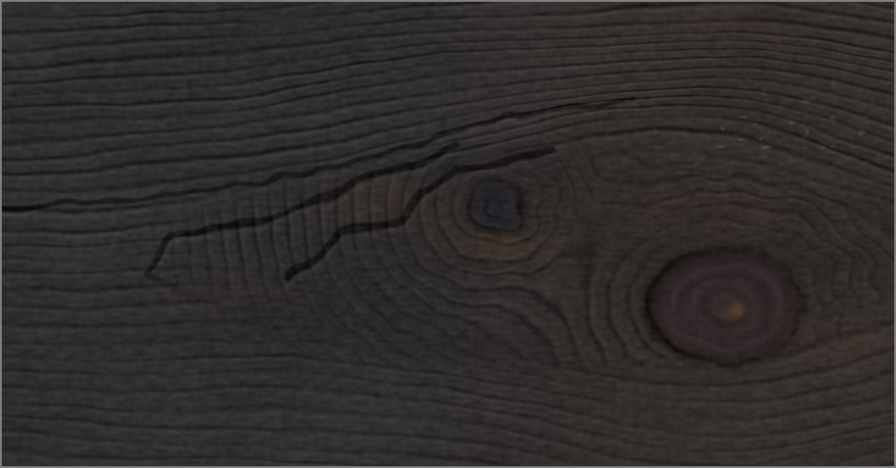
Write a Shadertoy shader that draws this texture.

```glsl
vec2 hashGradient(vec2 cell) {
    float a = 6.2832 * fract(sin(dot(cell, vec2(127.1, 311.7))) * 43758.55);
    return vec2(cos(a), sin(a));
}

float gradientNoise(vec2 p) {
    vec2 i = floor(p), f = fract(p);
    vec2 u = f * f * f * (f * (f * 6.0 - 15.0) + 10.0);
    vec2 e = vec2(0.0, 1.0);
    float low = mix(dot(hashGradient(i), f),
                    dot(hashGradient(i + e.yx), f - e.yx), u.x);
    float high = mix(dot(hashGradient(i + e), f - e),
                     dot(hashGradient(i + 1.0), f - 1.0), u.x);
    return 1.4 * mix(low, high, u.y);
}

float smoothMin(float a, float b, float k) {
    float h = max(k - abs(a - b), 0.0) / k;
    return min(a, b) - 0.25 * h * h * k;
}

float blob(vec2 p, vec2 center, vec2 radius) {
    vec2 q = (p - center) / radius;
    return exp(-dot(q, q));
}

// Dark groove with a lit lip just beneath it
float grooveShade(float phase) {
    float groove = pow(0.5 + 0.5 * cos(6.2832 * phase), 5.0);
    float lip = pow(0.5 + 0.5 * cos(6.2832 * (phase + 0.24)), 4.0);
    return 0.5 * lip - groove;
}

float crackDistance(vec2 p, vec2 path[7]) {
    float d = 1e3;
    for (int i = 0; i < 6; i++) {
        vec2 a = p - path[i], b = path[i + 1] - path[i];
        d = min(d, length(a - b * clamp(dot(a, b) / dot(b, b), 0.0, 1.0)));
    }
    return d;
}

float crackShade(vec2 p, vec2 path[7], float width) {
    float dark = 1.0 - smoothstep(0.3 * width, width, crackDistance(p, path));
    float lit = 1.0 - smoothstep(0.0, 1.3 * width, crackDistance(p + vec2(-0.003, 0.013), path));
    return 0.3 * lit * (1.0 - dark) - dark;
}

void mainImage(out vec4 fragColor, in vec2 fragCoord) {
    vec2 p = fragCoord / iResolution.y;
    float aspect = iResolution.x / iResolution.y;
    vec2 knot = vec2(1.555, 0.345), smallKnot = vec2(1.06, 0.555);

    float broad = gradientNoise(p * vec2(2.2, 5.0));
    float mid = gradientNoise(p * vec2(9.0, 17.0) + 7.0);
    float fiber = gradientNoise(p * vec2(28.0, 105.0));
    float grit = gradientNoise(p * 85.0 + 31.0);
    float pores = gradientNoise(p * vec2(45.0, 60.0) + 13.0);
    vec2 warped = p + 0.011 * vec2(mid, gradientNoise(p * 15.0 + 3.0));

    // Long grain arching above and sagging below the eye
    float side = p.x - 1.45;
    float arch = exp(-pow(side / (side < 0.0 ? 0.72 : 0.58), 2.0));
    float sag = exp(-pow((p.x - 1.5) / 0.5, 2.0));
    float bend = mix(-0.13 * sag, arch * mix(0.23, 0.09, smoothstep(0.72, 1.0, p.y)),
                     smoothstep(0.22, 0.6, p.y));
    float grain = p.y - bend + 0.018 * broad + 0.005 * mid;
    float grainPhase = grain * 29.0 + 0.5 * gradientNoise(vec2(p.x * 1.3, grain * 9.0));
    float lineStrength = 0.75 + 0.7 * gradientNoise(vec2(p.x * 2.5, grainPhase * 0.8));
    lineStrength *= mix(0.6, 1.0, smoothstep(0.3, 0.6, p.y));
    float longGrain = grooveShade(grainPhase) * lineStrength;

    // Rings wrapping both knots inside the eye
    vec2 toKnot = warped - knot;
    toKnot.x *= toKnot.x < 0.0 ? 0.7 : 0.76;
    float knotDistance = length(toKnot) - 0.12;
    float smallDistance = length((warped - smallKnot) * vec2(0.9, 1.0)) - 0.055;
    float rings = smoothMin(knotDistance, smallDistance, 0.13) + 0.012 * broad;
    float ringGrain = grooveShade(rings * 31.0 + 0.35 * mid) * (0.42 + 0.5 * broad);
    float eye = 1.0 - smoothstep(0.72, 1.12, length((p - vec2(1.17, 0.44)) / vec2(0.87, 0.25)));

    float shade = mix(longGrain, ringGrain, eye) * 0.068;
    shade += 0.022 * fiber + 0.017 * grit + 0.014 * pores + 0.013 * broad + 0.009 * mid;

    // Base tint, cool on the left and warm around the knots
    vec3 color = mix(vec3(0.182, 0.180, 0.183), vec3(0.198, 0.181, 0.173),
                     smoothstep(0.2, 1.7, p.x));
    float warmth = blob(p, vec2(1.10, 0.47), vec2(0.13, 0.04))
                 + 0.7 * blob(p, vec2(0.82, 0.56), vec2(0.16, 0.05))
                 + 0.6 * blob(p, vec2(1.50, 0.55), vec2(0.28, 0.06))
                 + 0.6 * blob(p, vec2(1.78, 0.27), vec2(0.16, 0.07))
                 + 0.5 * blob(p, vec2(0.46, 0.37), vec2(0.18, 0.04))
                 + 0.4 * blob(p, vec2(1.58, 0.94), vec2(0.25, 0.07));
    color += vec3(0.055, 0.020, 0.003) * warmth * (0.8 + 0.5 * mid);
    color -= 0.016 * eye;

    // Large knot: brown heart, dark rim and faint vertical checks
    float inKnot = 1.0 - smoothstep(-0.012, 0.008, knotDistance);
    float checks = gradientNoise(p * vec2(70.0, 9.0));
    color = mix(color, vec3(0.190, 0.158, 0.158) + 0.012 * checks, inKnot);
    shade *= 1.0 - 0.55 * inKnot;
    shade += 0.012 * inKnot * cos(knotDistance * 190.0);
    float rim = exp(-pow(knotDistance / 0.010, 2.0));
    color -= rim * mix(0.045, 0.085, smoothstep(0.05, -0.1, toKnot.x));
    color += vec3(0.13, 0.075, 0.03) * blob(p, vec2(1.572, 0.337), vec2(0.024, 0.016));

    // Small knot: cool dark core
    float inSmall = 1.0 - smoothstep(-0.03, 0.015, smallDistance);
    color = mix(color, vec3(0.130, 0.128, 0.148), 0.8 * inSmall);
    color -= 0.045 * exp(-pow(smallDistance / 0.012, 2.0)) * (0.7 + mid);

    // Ragged cracks left of the knots
    vec2 outerCrack[7] = vec2[7](vec2(0.58, 0.335), vec2(0.40, 0.36), vec2(0.31, 0.42),
        vec2(0.37, 0.495), vec2(0.59, 0.538), vec2(0.73, 0.595), vec2(0.97, 0.685));
    vec2 innerCrack[7] = vec2[7](vec2(0.61, 0.405), vec2(0.69, 0.455), vec2(0.72, 0.505),
        vec2(0.86, 0.53), vec2(0.90, 0.59), vec2(0.97, 0.63), vec2(1.18, 0.68));
    vec2 upperCrack[7] = vec2[7](vec2(0.0, 0.555), vec2(0.32, 0.575), vec2(0.52, 0.605),
        vec2(0.75, 0.65), vec2(0.90, 0.70), vec2(1.08, 0.75), vec2(1.36, 0.785));
    shade += 0.085 * crackShade(warped, outerCrack, 0.011) * smoothstep(0.32, 0.48, p.y);
    shade += 0.085 * crackShade(warped, innerCrack, 0.012);
    shade += 0.075 * crackShade(warped, upperCrack, 0.009);

    // Sparse pale flecks on the upper right grain
    float flecks = smoothstep(0.42, 0.75, gradientNoise(p * vec2(34.0, 62.0) + 50.0));
    shade += 0.10 * flecks * blob(p, vec2(1.64, 0.72), vec2(0.25, 0.09));
    color = max(color + shade * vec3(1.03, 1.0, 0.98), 0.045);

    // Thin pale frame
    vec2 inset = min(p, vec2(aspect, 1.0) - p);
    float frame = 1.0 - smoothstep(0.0025, 0.0050, min(inset.x, inset.y));
    fragColor = vec4(mix(color, vec3(0.51, 0.50, 0.50), frame), 1.0);
}
```
